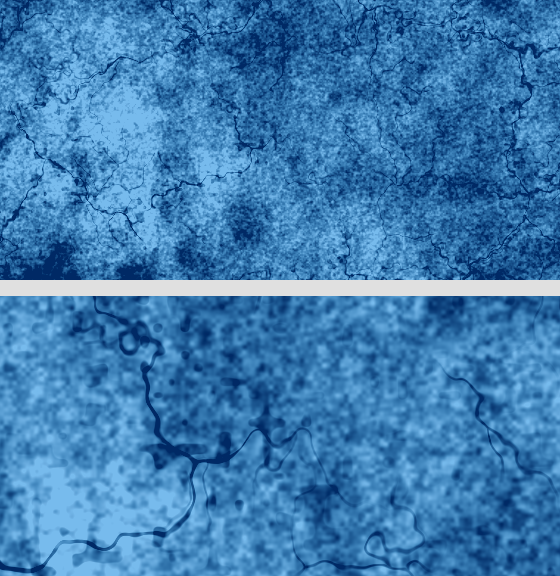
Top: the whole. Bottom: its middle third, enlarged.
Give the GLSL for this texture, as a WebGL 2 fragment shader.

```glsl
#version 300 es
precision highp float;
// Weathered blue plaster wall with branching cracks, stains and fine grain.

uniform vec2 u_resolution;
out vec4 fragColor;

// Integer hash: two random values in 0..1 per lattice cell
vec2 hash2(vec2 cell) {
    uvec2 v = uvec2(ivec2(cell)) * 1664525u + 1013904223u;
    v.x += v.y * 1664525u;
    v.y += v.x * 1664525u;
    v ^= v >> 16u;
    v.x += v.y * 1664525u;
    v.y += v.x * 1664525u;
    v ^= v >> 16u;
    return vec2(v >> 8u) / 16777216.0;
}

vec2 noise2(vec2 p) {
    vec2 i = floor(p), f = fract(p);
    f = f * f * (3.0 - 2.0 * f);
    return mix(mix(hash2(i), hash2(i + vec2(1, 0)), f.x),
               mix(hash2(i + vec2(0, 1)), hash2(i + vec2(1, 1)), f.x), f.y);
}

// Two independent fractal fields, centred on zero
vec2 fbm2(vec2 p) {
    vec2 sum = vec2(0.0);
    float amplitude = 0.52;
    for (int octave = 0; octave < 5; octave++) {
        sum += amplitude * (noise2(p) - 0.5);
        p = mat2(1.6, 1.2, -1.2, 1.6) * p + 17.3;
        amplitude *= 0.5;
    }
    return sum;
}

// Distance to the nearest border between Voronoi cells
float borderDistance(vec2 p) {
    vec2 base = floor(p), f = fract(p), nearest = vec2(0.0);
    float best = 8.0;
    for (int y = -1; y <= 1; y++)
    for (int x = -1; x <= 1; x++) {
        vec2 g = vec2(x, y);
        vec2 r = g + hash2(base + g) - f;
        if (dot(r, r) < best) { best = dot(r, r); nearest = r; }
    }
    float border = 8.0;
    for (int y = -2; y <= 2; y++)
    for (int x = -2; x <= 2; x++) {
        vec2 g = vec2(x, y);
        vec2 r = g + hash2(base + g) - f;
        vec2 between = r - nearest;
        if (dot(between, between) > 1e-5)
            border = min(border, dot(0.5 * (r + nearest), normalize(between)));
    }
    return border;
}

float crackLine(float dist, float width) {
    float soft = 0.8 / u_resolution.y + 0.001;
    return 1.0 - smoothstep(width - soft, width + soft, dist);
}

void main() {
    vec2 p = gl_FragCoord.xy / u_resolution.y;
    vec2 uv = gl_FragCoord.xy / u_resolution;

    // Broad clouds, mottling and grain
    vec2 cloud = fbm2(p * vec2(3.0, 2.3) + 4.0);
    vec2 mottle = fbm2(p * vec2(15.0, 12.0) + 31.0);
    vec2 slanted = mat2(0.9, 0.35, -0.45, 1.0) * p;
    float grain = 0.6 * noise2(slanted * 105.0).x + 0.4 * noise2(p * 190.0).y - 0.5;
    float tone = 0.64 + 1.3 * cloud.x + 0.9 * mottle.x + 1.1 * grain;

    // Darker margins
    float margin = smoothstep(0.3, 0.75, length((uv - vec2(0.56, 0.5)) * vec2(1.0, 0.9)));
    tone -= 0.3 * margin;

    // Ragged stains and pale flaked patches, strongest at the lower left
    float flaking = smoothstep(0.75, 0.1, length((uv - vec2(0.12, 0.22)) * vec2(1.3, 1.0)));
    float ragged = fbm2(p * vec2(6.5, 5.0) + 61.0).x + 0.35 * mottle.y;
    float stain = smoothstep(0.06, 0.13, ragged + 0.06 * flaking + 0.03 * margin - 0.06);
    float flake = smoothstep(0.03, 0.1, -ragged);
    tone += 0.22 * flake * (0.3 + flaking) - stain * (0.12 + 0.28 * flaking + 0.15 * margin);

    // Main cracks, bent and jagged by warping
    vec2 warped = p + 0.3 * fbm2(p * 5.0 + 9.0) + 0.03 * (noise2(p * 38.0) - 0.5);
    float mainDist = borderDistance(warped * 2.1 + 3.0) / 2.1;
    float strength = noise2(p * 2.6 + 23.0).x;
    float present = smoothstep(0.25, 0.48, strength);
    float mainWidth = 0.002 + 0.006 * strength * noise2(p * 22.0).y;
    float nearCrack = present * smoothstep(0.075, 0.01, mainDist);
    tone += 0.1 * nearCrack;
    tone -= 0.8 * present * crackLine(mainDist, mainWidth);

    // Hairline branches and short crackle beside the main cracks
    float hairDist = borderDistance(warped * 5.2 + 40.0) / 5.2;
    float hairMask = smoothstep(0.5, 0.64, noise2(p * 5.5 + 71.0).x);
    tone -= 0.55 * hairMask * crackLine(hairDist, 0.0028);
    float crackleDist = borderDistance(warped * 14.0 + 80.0) / 14.0;
    float crackleMask = nearCrack * smoothstep(0.45, 0.65, noise2(p * 9.0 + 13.0).y);
    tone -= 0.6 * crackleMask * crackLine(crackleDist, 0.0025);

    // Small pits
    float pit = smoothstep(0.7, 0.84, noise2(p * 62.0 + 7.0).x);
    tone -= pit * (0.15 + 0.35 * nearCrack + 0.15 * flaking);

    // Navy to pale blue
    tone = clamp(tone, -0.15, 1.12);
    vec3 color = mix(vec3(0.04, 0.23, 0.46), vec3(0.42, 0.68, 0.88), tone);
    color += vec3(-0.03, 0.01, 0.015) * 4.0 * max(tone * (1.0 - tone), 0.0);
    fragColor = vec4(clamp(color, 0.0, 1.0), 1.0);
}
```
